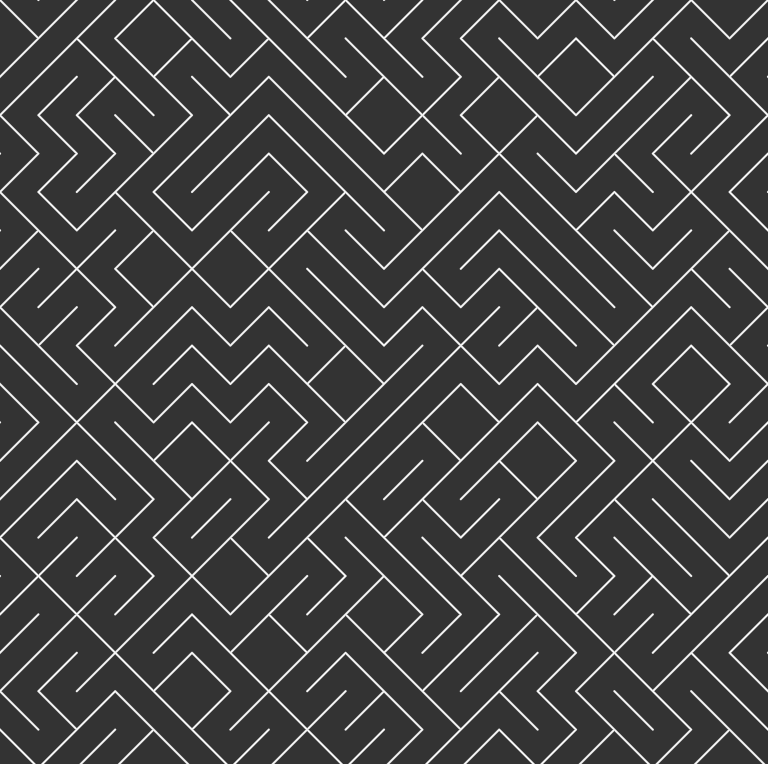
Write a Shadertoy shader that draws this pattern.

```glsl
#define CELLS_ACROSS 20.0
#define LINE_WIDTH 0.053    // in cells
#define EDGE_SOFTNESS 0.72  // in output samples
#define RISING_SHARE 0.5    // chance that a cell leans to the right
#define SEED 17.0
#define BACKGROUND vec3(0.2)
#define LINE_COLOR vec3(0.97)

float hash(vec2 cell) {
    vec3 p = fract(vec3(cell.xyx + SEED) * vec3(0.1031, 0.1030, 0.0973));
    p += dot(p, p.yzx + 33.33);
    return fract((p.x + p.y) * p.z);
}

float segmentDistance(vec2 p, vec2 a, vec2 b) {
    vec2 ab = b - a;
    float along = clamp(dot(p - a, ab) / dot(ab, ab), 0.0, 1.0);
    return length(p - a - along * ab);
}

// Distance to the one diagonal of a unit cell, p being relative to its center
float diagonalDistance(vec2 p, vec2 cell) {
    float lean = hash(cell) < RISING_SHARE ? 1.0 : -1.0;
    vec2 corner = vec2(0.5, 0.5 * lean);
    return segmentDistance(p, -corner, corner);
}

void mainImage(out vec4 fragColor, in vec2 fragCoord) {
    // Square grid anchored at the top left corner
    float cellsPerSample = CELLS_ACROSS / iResolution.x;
    vec2 p = vec2(fragCoord.x, fragCoord.y - iResolution.y) * cellsPerSample;
    vec2 cell = floor(p);
    vec2 local = p - cell - 0.5;

    // Neighbors are included so that round line ends cross cell borders
    float d = 1.0;
    for (int y = -1; y <= 1; y++) {
        for (int x = -1; x <= 1; x++) {
            vec2 offset = vec2(x, y);
            d = min(d, diagonalDistance(local - offset, cell + offset));
        }
    }

    // Smooth line edge
    float blur = EDGE_SOFTNESS * cellsPerSample;
    float line = 1.0 - smoothstep(-blur, blur, d - 0.5 * LINE_WIDTH);
    fragColor = vec4(mix(BACKGROUND, LINE_COLOR, line), 1.0);
}
```
